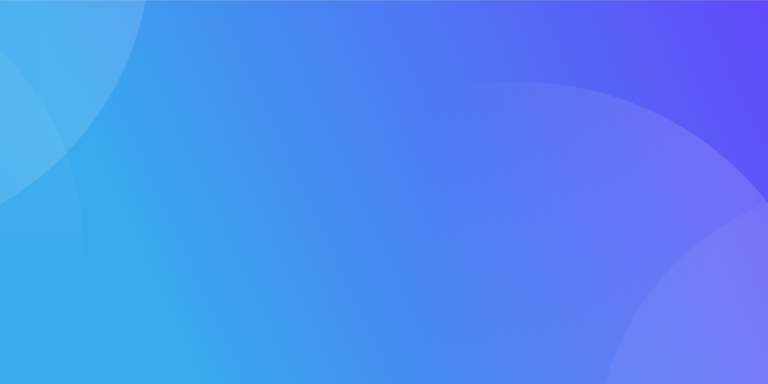
Reproduce this background procedurally as a Shadertoy shader.

```glsl
// Antialiased coverage of a disc
float disc(vec2 p, vec2 center, float radius) {
    float pixel = 1.0 / iResolution.y;
    return 1.0 - smoothstep(-pixel, pixel, length(p - center) - radius);
}

// Lays translucent white over a colour
vec3 veil(vec3 color, float alpha) {
    return mix(color, vec3(1.0), alpha);
}

void mainImage(out vec4 fragColor, in vec2 fragCoord) {
    // Canvas height is one unit
    vec2 p = fragCoord / iResolution.y;

    // Diagonal gradient from cyan to violet
    vec3 cyan = vec3(0.22, 0.665, 0.93);
    vec3 violet = vec3(0.38, 0.29, 0.975);
    float along = dot(p, vec2(0.91, 0.42));
    float blend = pow(clamp((along - 0.49) / 1.75, 0.0, 1.0), 0.95);
    vec3 color = mix(cyan, violet, blend);

    // Upper left disc, slightly brighter toward its rim
    float upperFade = mix(0.1, 0.13, clamp(p.x / 0.38, 0.0, 1.0));
    color = veil(color, upperFade * disc(p, vec2(-0.383, 1.143), 0.776));

    // Left disc, dissolving downward
    float leftFade = 0.05 * smoothstep(0.0, 0.75, p.y);
    color = veil(color, leftFade * disc(p, vec2(-0.523, 0.344), 0.742));

    // Large right disc, dissolving to the left
    float rightFade = 0.13 * clamp((p.x - 1.12) / 0.74, 0.0, 1.0);
    color = veil(color, rightFade * disc(p, vec2(1.354, -0.034), 0.82));

    // Lower right disc
    color = veil(color, 0.045 * disc(p, vec2(2.266, -0.195), 0.718));

    // Faint light line along the top
    color = veil(color, 0.1 * smoothstep(0.996, 0.999, p.y));

    fragColor = vec4(color, 1.0);
}
```
